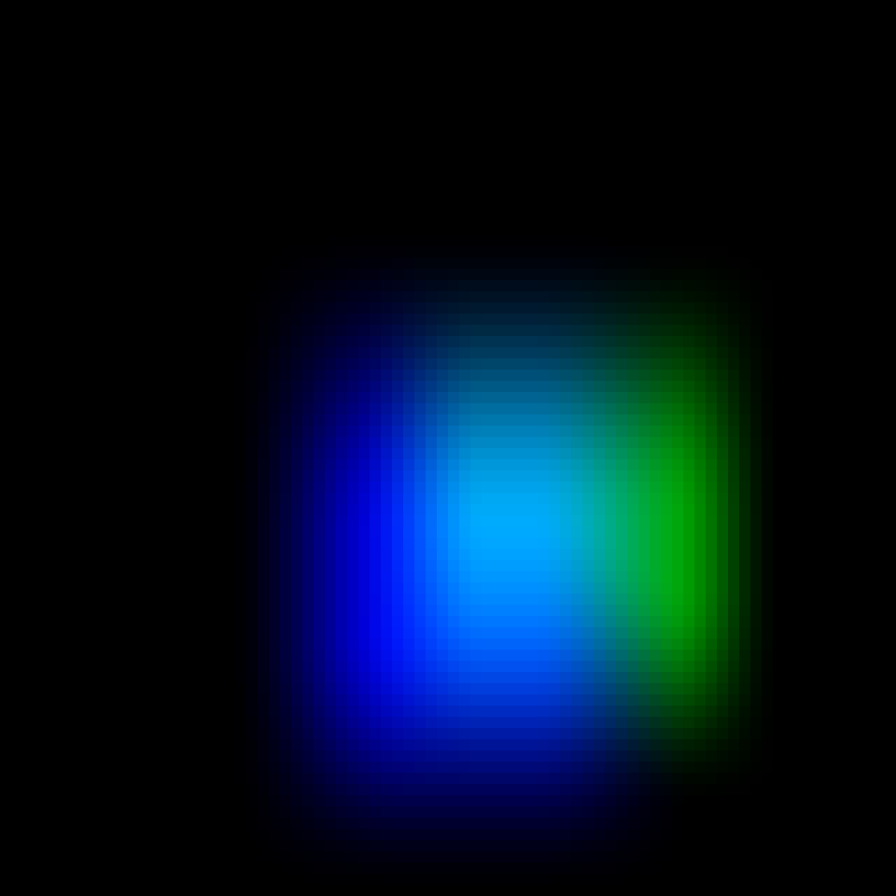
A Shadertoy shader for this background:

```glsl
#define CELLS 80.0
#define BLUE_X vec4(0.254, 0.456, 0.592, 0.781)
#define BLUE_Y vec4(-0.003, 0.303, 0.395, 0.753)
#define GREEN_X vec4(0.397, 0.540, 0.745, 0.872)
#define GREEN_Y vec4(0.098, 0.427, 0.414, 0.733)
#define GREEN_LIFT 0.078
#define BLUE_LIGHT vec3(0.0, 0.0, 1.0)
#define GREEN_LIGHT vec3(0.0, 0.67, 0.0)

// Soft plateau: rises from edge.x to edge.y, falls from edge.z to edge.w
float plateau(float t, vec4 edge) {
    return smoothstep(edge.x, edge.y, t) * (1.0 - smoothstep(edge.z, edge.w, t));
}

float softBox(vec2 p, vec4 edgesX, vec4 edgesY) {
    return plateau(p.x, edgesX) * plateau(p.y, edgesY);
}

// Snap to cell centres, with borders blended across one pixel
vec2 mosaic(vec2 p) {
    vec2 cell = p * CELLS;
    vec2 border = floor(cell + 0.5);
    vec2 pixel = CELLS / iResolution.xy;
    return (border + clamp((cell - border) / pixel, -0.5, 0.5)) / CELLS;
}

void mainImage(out vec4 fragColor, in vec2 fragCoord) {
    vec2 p = mosaic(fragCoord / iResolution.xy);

    // The green light has a steeper lower falloff on its right side
    vec4 greenY = GREEN_Y;
    greenY.y -= GREEN_LIFT * smoothstep(0.625, 0.78, p.x);

    // Add the two overlapping lights
    vec3 color = BLUE_LIGHT * softBox(p, BLUE_X, BLUE_Y)
               + GREEN_LIGHT * softBox(p, GREEN_X, greenY);
    fragColor = vec4(color, 1.0);
}
```
